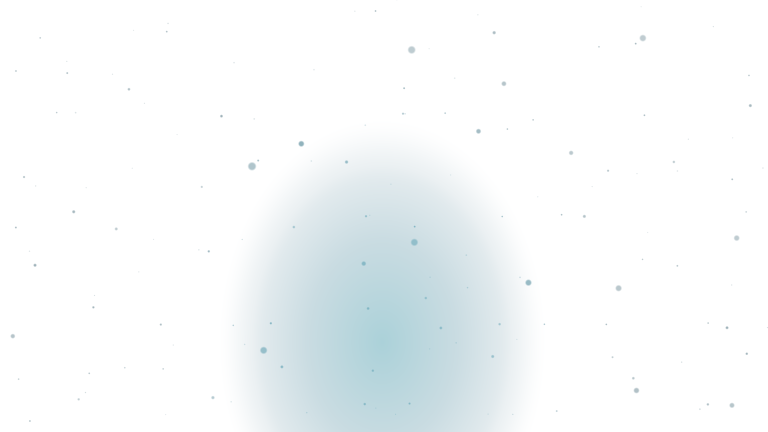
Reproduce this background procedurally as a WebGL 1 fragment shader.

```glsl
precision highp float;
// A soft teal oval glow rising from the lower edge of a white field with drifting specks.

uniform vec2 u_resolution;

// Lengths are in canvas heights, with x measured from the middle.
const vec2 GLOW_CENTER = vec2(-0.004, 0.208);
const vec2 GLOW_RADII = vec2(0.386, 0.525);
const float INNER_STOP = 0.45;
const float OUTER_STOP = 0.78;

const vec3 PAPER = vec3(1.0);
const vec3 GLOW_CORE = vec3(0.67, 0.82, 0.85);
const vec3 GLOW_MID = vec3(0.79, 0.862, 0.885);
const vec3 GLOW_RIM = vec3(0.905, 0.93, 0.94);
const vec3 SPECK_GREY = vec3(0.60, 0.68, 0.71);
const vec3 SPECK_TEAL = vec3(0.47, 0.69, 0.75);

// Speck layers: cell size, share of filled cells, smallest and largest radius.
const vec4 LARGE_SPECKS = vec4(0.25, 0.50, 0.0045, 0.0090);
const vec4 SMALL_SPECKS = vec4(0.11, 0.42, 0.0014, 0.0034);
const vec4 DUST_SPECKS = vec4(0.13, 0.55, 0.0009, 0.0016);

float hash(vec2 p) {
    return fract(sin(dot(p, vec2(127.1, 311.7))) * 43758.5453);
}

// Colour along the glow, from 0 at the core to 1 at the rim.
vec3 glowColor(float r) {
    vec3 color = mix(GLOW_CORE, GLOW_MID, clamp(r / INNER_STOP, 0.0, 1.0));
    float outer = (r - INNER_STOP) / (OUTER_STOP - INNER_STOP);
    color = mix(color, GLOW_RIM, clamp(outer, 0.0, 1.0));
    return mix(color, PAPER, smoothstep(OUTER_STOP - 0.08, 1.0, r));
}

// Coverage of one jittered dot per filled grid cell.
float specks(vec2 p, vec4 layer, float seed) {
    vec2 cell = floor(p / layer.x);
    vec2 key = cell + seed;
    float size = hash(key + 5.3);
    float radius = mix(layer.z, layer.w, size * size);
    vec2 jitter = vec2(hash(key + 1.7), hash(key + 3.1));
    vec2 center = (cell + mix(vec2(0.1), vec2(0.9), jitter)) * layer.x;
    float soften = 0.75 / u_resolution.y + 0.12 * radius;
    float dist = length(p - center);
    float dot_ = 1.0 - smoothstep(radius - soften, radius + soften, dist);
    float filled = step(hash(key + 7.9), layer.y);
    return dot_ * filled * mix(0.6, 0.95, hash(key + 9.4));
}

void main() {
    vec2 p = gl_FragCoord.xy / u_resolution.y;
    p.x -= 0.5 * u_resolution.x / u_resolution.y;

    // Glow
    float r = length((p - GLOW_CENTER) / GLOW_RADII);
    vec3 color = glowColor(r);

    // Specks, tinted teal within the glow
    vec3 tint = mix(SPECK_TEAL, SPECK_GREY, smoothstep(0.5, 1.4, r));
    float cover = specks(p, LARGE_SPECKS, 11.0);
    cover = max(cover, specks(p, SMALL_SPECKS, 37.0));
    cover = max(cover, 0.5 * specks(p, DUST_SPECKS, 71.0));

    gl_FragColor = vec4(mix(color, tint, cover), 1.0);
}
```
